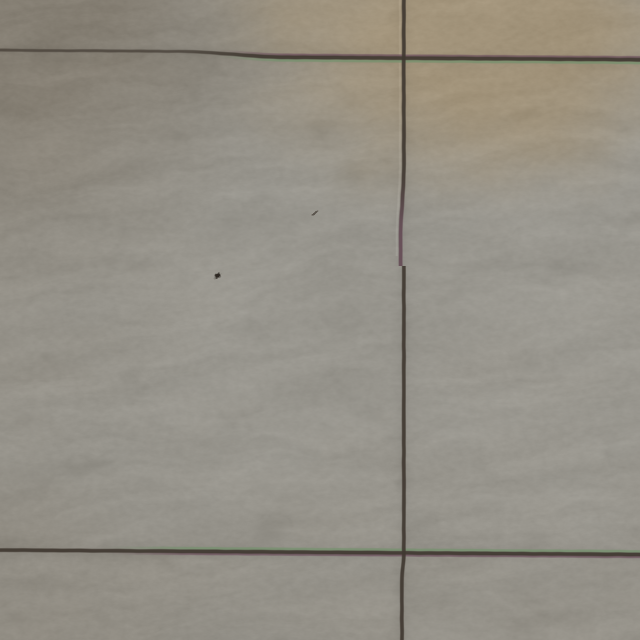
Reproduce this texture procedurally as a three.js fragment shader.

```glsl
// Large pale stone tiles with thin dark joints, a warm stain and faint colour fringes.
#define TILE_PITCH 0.781
#define ROW_START 0.1406
#define COLUMN_START 0.631
#define JOINT_HALF 0.0029
#define EDGE_SOFT 0.0015
#define STREAK_AMOUNT 0.055
#define GRAIN_AMOUNT 0.030

varying vec2 vUv;

const vec3 STONE = vec3(0.60, 0.59, 0.56);
const vec3 SHADE = vec3(0.52, 0.495, 0.45);
const vec3 WARM = vec3(0.64, 0.575, 0.465);
const vec3 JOINT = vec3(0.25, 0.22, 0.19);
const vec3 GREEN = vec3(0.46, 0.57, 0.43);
const vec3 PURPLE = vec3(0.42, 0.31, 0.36);

float hash(vec2 p) {
  p = fract(p * vec2(0.1031, 0.1137));
  p += dot(p, p.yx + 33.33);
  return fract((p.x + p.y) * p.x * 7.31);
}

// Gradient noise, roughly -0.7 to 0.7
float corner(vec2 cell, vec2 offset, vec2 f) {
  float angle = 6.2832 * hash(cell + offset + 71.0);
  return dot(vec2(cos(angle), sin(angle)), f - offset);
}

float noise(vec2 p) {
  vec2 i = floor(p), f = fract(p);
  vec2 u = f * f * f * (f * (f * 6.0 - 15.0) + 10.0);
  return mix(mix(corner(i, vec2(0.0), f), corner(i, vec2(1.0, 0.0), f), u.x),
             mix(corner(i, vec2(0.0, 1.0), f), corner(i, vec2(1.0), f), u.x), u.y);
}

float fbm(vec2 p) {
  float sum = 0.0, gain = 0.55;
  for (int k = 0; k < 5; k++) {
    sum += gain * noise(p);
    p = mat2(1.6, 1.2, -1.2, 1.6) * p + 17.3;
    gain *= 0.55;
  }
  return sum;
}

float band(float d, float halfWidth) {
  return 1.0 - smoothstep(halfWidth - EDGE_SOFT, halfWidth + EDGE_SOFT, abs(d));
}

// Signed offset from the nearest of a set of evenly spaced lines
float repeatOffset(float x, float start) {
  return (fract((x - start) / TILE_PITCH + 0.5) - 0.5) * TILE_PITCH;
}

float speck(vec2 p, vec2 centre, vec2 radius) {
  vec2 d = mat2(0.8, -0.6, 0.6, 0.8) * (p - centre);
  return 1.0 - smoothstep(0.5, 1.2, length(d / radius) + 0.5 * noise(p * 260.0));
}

vec3 stoneColour(vec2 p, vec2 tile) {
  vec2 q = p + tile * 5.7;
  float cloud = fbm(q * vec2(3.0, 5.0) + 4.0);
  float streak = fbm(vec2(q.x * 4.0, q.y * 26.0 + q.x * -3.0 + cloud * 2.0));
  float grain = fbm(q * vec2(70.0, 110.0));

  // Broad shading: dim upper left, slightly dim left side and lower edge
  float dim = smoothstep(0.75, 0.05, length((p - vec2(0.0, 1.05)) * vec2(1.1, 1.3)));
  dim += 0.22 * smoothstep(0.4, 0.0, p.x) + 0.25 * smoothstep(0.35, 0.0, p.y);
  vec3 col = mix(STONE, SHADE, clamp(dim + cloud * 0.35, 0.0, 1.0));

  // Warm stain crossing the upper joints
  float stain = length((p - vec2(0.74, 0.95)) * vec2(0.9, 1.35)) + cloud * 0.12;
  col = mix(col, WARM, 0.85 * smoothstep(0.42, 0.10, stain));

  // Streaks, grain and small worn patches
  float worn = smoothstep(0.10, 0.45, fbm(q * vec2(9.0, 13.0) + 31.0));
  col += streak * STREAK_AMOUNT + grain * GRAIN_AMOUNT + cloud * 0.025;
  col -= worn * (0.025 + 0.05 * max(grain, 0.0));
  return col + 0.012 * (hash(tile + 9.0) - 0.5);
}

void main() {
  vec2 p = vUv;
  float upper = step(0.5, p.y);

  // Joint paths: a slight tilt, a bend in the upper row, a jog in the column
  float rowY = p.y + 0.007 * p.x + upper * 0.008 * smoothstep(0.28, 0.45, p.x);
  float jog = step(0.585, p.y) * (1.0 - smoothstep(0.63, 0.74, p.y));
  float columnX = p.x + 0.005 * jog + 0.003 * smoothstep(0.14, 0.09, p.y);
  float wobble = 0.0006 * noise(p * 45.0);
  float row = repeatOffset(rowY, ROW_START) + wobble;
  float column = repeatOffset(columnX, COLUMN_START) + wobble;
  vec2 tile = floor((vec2(columnX, rowY) - vec2(COLUMN_START, ROW_START)) / TILE_PITCH);

  vec3 col = stoneColour(p, tile);

  // Soft dirt and pale lips beside the joints
  float nearest = min(abs(row), abs(column));
  col *= 1.0 - 0.08 * exp(-nearest * 130.0);
  col += 0.045 * band(column + 0.006, 0.0016) * step(0.6, p.y);

  // Green and purple fringes on opposite sides of each row joint
  float fringe = mix(smoothstep(0.15, 0.32, p.x), smoothstep(0.33, 0.45, p.x), upper);
  float side = row * mix(1.0, -1.0, upper);
  col = mix(col, GREEN, 0.75 * fringe * band(side - 0.0045, 0.0024));
  col = mix(col, PURPLE, 0.75 * fringe * band(side + 0.0035, 0.0022));

  // Dark joints, thinner and paler at the upper left
  float faint = upper * (1.0 - smoothstep(0.25, 0.42, p.x));
  float rowInk = band(row, JOINT_HALF - 0.0007 * faint) * (0.92 - 0.25 * faint);
  vec3 columnTint = mix(JOINT, PURPLE, 0.85 * jog);
  col = mix(col, columnTint, 0.92 * band(column, JOINT_HALF));
  col = mix(col, JOINT, rowInk);

  // Stray dark specks
  col = mix(col, JOINT * 0.7, speck(p, vec2(0.340, 0.569), vec2(0.0065, 0.004)));
  col = mix(col, JOINT, 0.7 * speck(p, vec2(0.492, 0.667), vec2(0.007, 0.002)));
  gl_FragColor = vec4(clamp(col, 0.0, 1.0), 1.0);
}
```
